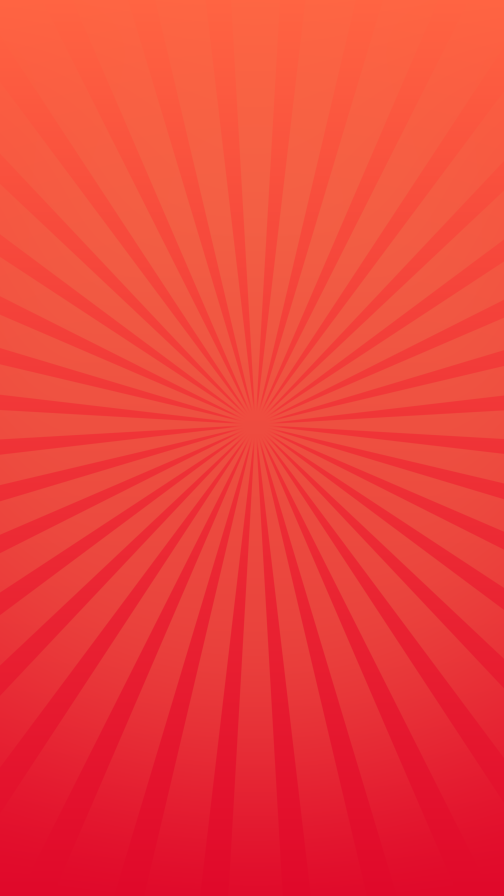
Reproduce this background procedurally as a Shadertoy shader.

```glsl
// A sunburst of 36 pale rays over a vertical gradient from orange to crimson.
// The rays repeat by angle around a point just above the middle, melt together
// at the hub and fade out with distance towards the top and bottom edges.

const float PI = 3.14159265;

// Vertical gradient, h runs from 0 at the bottom to 1 at the top
vec3 backdrop(float h) {
    vec3 crimson = vec3(0.878, 0.032, 0.165);
    vec3 scarlet = vec3(0.941, 0.208, 0.216);
    vec3 orange = vec3(1.0, 0.392, 0.259);
    return h < 0.526 ? mix(crimson, scarlet, h / 0.526)
                     : mix(scarlet, orange, (h - 0.526) / 0.474);
}

// Coverage of the pale rays; the gaps lie at the middle of each angular cell
float rays(vec2 p, float pixel) {
    float radius = max(length(p), 1e-4);
    float cell = fract(atan(p.x, p.y) * 18.0 / PI);
    float blur = 0.75 * pixel * 18.0 / (PI * radius);
    float pale = smoothstep(-blur, blur, abs(cell - 0.5) - 0.17);
    return mix(0.82, pale, smoothstep(0.012, 0.034, radius));
}

void mainImage(out vec4 fragColor, in vec2 fragCoord) {
    // Distances are in canvas heights from the hub
    vec2 p = (fragCoord - vec2(0.507, 0.526) * iResolution.xy) / iResolution.y;
    vec3 color = backdrop(fragCoord.y / iResolution.y);

    // Translucent rays, strongest near the hub
    float fade = 1.0 - smoothstep(0.2, 0.58, length(p));
    vec3 rayColor = vec3(0.92, 0.51, 0.32);
    color = mix(color, rayColor, 0.35 * fade * rays(p, 1.0 / iResolution.y));

    fragColor = vec4(color, 1.0);
}
```
